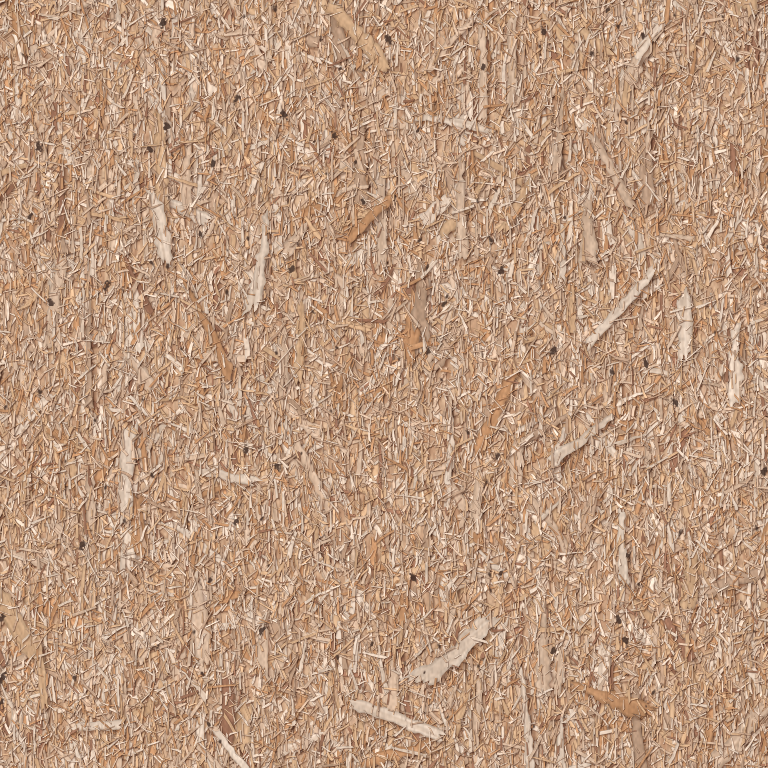
Reproduce this texture procedurally as a WebGL 2 fragment shader.

```glsl
#version 300 es
precision highp float;
// Pressed wood-strand board: layered, mostly upright chips with grain, shadows and dark specks.

#define LAYERS 12
#define EXPOSURE 1.09
#define GRAIN_CONTRAST 0.22
#define SHADOW_STRENGTH 0.42
#define EDGE_DARKENING 0.13
#define TONE_JITTER 0.16
#define ANGLE_SPREAD 1.5
#define SPECK_CELL 0.034
#define SPECK_CHANCE 0.2
#define FIBRE_CONTRAST 0.13

uniform vec2 u_resolution;
out vec4 fragColor;

// Per layer, bottom to top: cell size, half width relative to the cell, density.
const vec3 STRATA[LAYERS] = vec3[LAYERS](
    vec3(0.045, 0.20, 1.00), vec3(0.030, 0.20, 1.00), vec3(0.018, 0.20, 1.00),
    vec3(0.050, 0.16, 0.60), vec3(0.020, 0.15, 0.90), vec3(0.012, 0.16, 0.90),
    vec3(0.075, 0.16, 0.40), vec3(0.030, 0.13, 0.55), vec3(0.014, 0.14, 0.80),
    vec3(0.090, 0.15, 0.17), vec3(0.022, 0.10, 0.40), vec3(0.010, 0.13, 0.55));

// Four random values in 0..1 for a cell, layer and stream.
vec4 hash4(ivec2 cell, int layer, int stream) {
    uvec4 v = uvec4(uvec2(cell), uint(layer), uint(stream));
    v = v * 1664525u + 1013904223u;
    v += v.yzxy * v.wxyz;
    v ^= v >> 16u;
    v += v.yzxy * v.wxyz;
    return vec4(v >> 8u) / 16777216.0;
}

float valueNoise(vec2 p) {
    ivec2 c = ivec2(floor(p));
    vec2 f = fract(p);
    f = f * f * (3.0 - 2.0 * f);
    float low = mix(hash4(c, 91, 0).x, hash4(c + ivec2(1, 0), 91, 0).x, f.x);
    float high = mix(hash4(c + ivec2(0, 1), 91, 0).x, hash4(c + ivec2(1, 1), 91, 0).x, f.x);
    return mix(low, high, f.y);
}

vec3 woodTone(float pick) {
    if (pick < 0.28) return vec3(0.81, 0.69, 0.59);
    if (pick < 0.53) return vec3(0.86, 0.77, 0.69);
    if (pick < 0.73) return vec3(0.80, 0.65, 0.51);
    if (pick < 0.86) return vec3(0.73, 0.60, 0.50);
    if (pick < 0.97) return vec3(0.74, 0.55, 0.40);
    return vec3(0.60, 0.43, 0.34);
}

// Signed distance to a bent, tapered strip with slanted ends.
float chipDistance(vec2 q, vec2 halfSize, vec4 shape) {
    float along = q.y / halfSize.y;
    q.x += (shape.x - 0.5) * halfSize.x * along * along;
    q.y += (shape.z - 0.5) * 2.4 * q.x;
    float width = halfSize.x * (1.0 - 0.7 * shape.y * smoothstep(-1.0, 1.0, along));
    vec2 d = abs(q) - vec2(width, halfSize.y);
    return max(d.x, d.y);
}

// Lays one chip and its shadow over the colour beneath.
vec3 layChip(vec3 under, vec2 p, ivec2 cell, int layer, float pixel) {
    vec3 stratum = STRATA[layer];
    vec4 place = hash4(cell, layer, 1);
    if (place.w > stratum.z) return under;
    vec4 look = hash4(cell, layer, 2);
    vec4 shape = hash4(cell, layer, 3);

    float turn = place.z * 2.0 - 1.0;
    float angle = ANGLE_SPREAD * turn * pow(abs(turn), stratum.x > 0.025 ? 2.0 : 1.0);
    mat2 spin = mat2(cos(angle), -sin(angle), sin(angle), cos(angle));
    vec2 halfSize = stratum.x * vec2(stratum.y * mix(0.35, 1.0, look.x), mix(0.35, 0.85, look.y));
    vec2 q = spin * (p - (vec2(cell) + place.xy) * stratum.x);
    float reach = 0.07 * stratum.x + 0.002;
    if (any(greaterThan(abs(q), halfSize + halfSize.x + reach))) return under;

    // Splintered outline
    vec2 seed = shape.xy * 500.0;
    vec2 ragged = q;
    ragged.x += (valueNoise(q * vec2(60.0, 130.0) + seed) - 0.5) * halfSize.x * 0.6;
    ragged.y += (valueNoise(vec2(q.x * 350.0, 0.0) + seed) - 0.5) * halfSize.x * 2.0;
    float d = chipDistance(ragged, halfSize, shape);

    // Shadow falling to the lower right
    float blur = 0.05 * stratum.x + 0.0006;
    float shadowDistance = chipDistance(ragged - spin * vec2(0.6, -0.6) * blur, halfSize, shape);
    float shade = SHADOW_STRENGTH * (1.0 - smoothstep(-blur, blur, shadowDistance));
    under *= 1.0 - shade * vec3(0.82, 1.0, 1.08);

    // Tone, lengthwise grain and worn rim
    float grain = valueNoise(q * vec2(340.0, 22.0) + seed) * 0.65
                + valueNoise(q * vec2(150.0, 9.0) + seed.yx) * 0.35 - 0.5;
    vec3 wood = woodTone(look.z) * (1.0 + TONE_JITTER * (look.w - 0.5));
    wood *= 1.0 + GRAIN_CONTRAST * grain * vec3(0.8, 1.0, 1.2);
    wood *= 1.0 - EDGE_DARKENING * smoothstep(-0.4 * halfSize.x, 0.0, d);
    return mix(under, wood, 1.0 - smoothstep(-0.6 * pixel, 0.6 * pixel, d));
}

// Small irregular dark bark fragments.
vec3 addSpecks(vec3 color, vec2 p, float pixel) {
    ivec2 home = ivec2(floor(p / SPECK_CELL));
    for (int k = 0; k < 9; k++) {
        ivec2 cell = home + ivec2(k % 3, k / 3) - 1;
        vec4 r = hash4(cell, 40, 1);
        if (r.z > SPECK_CHANCE) continue;
        vec2 q = p - (vec2(cell) + r.xy) * SPECK_CELL;
        q.x += (r.x - 0.5) * q.y;
        float radius = mix(0.0009, 0.0042, r.w * r.w);
        float d = length(q * vec2(1.0, 0.65)) - radius * (0.4 + valueNoise(p * 380.0));
        color = mix(color, vec3(0.27, 0.20, 0.17), 0.85 * (1.0 - smoothstep(-pixel, pixel, d)));
    }
    return color;
}

void main() {
    vec2 p = gl_FragCoord.xy / u_resolution.y;
    float pixel = 1.0 / u_resolution.y;
    vec3 color = mix(vec3(0.66, 0.50, 0.39), vec3(0.81, 0.68, 0.56), valueNoise(p * vec2(260.0, 90.0)));
    for (int layer = 0; layer < LAYERS; layer++) {
        ivec2 home = ivec2(floor(p / STRATA[layer].x));
        for (int k = 0; k < 9; k++)
            color = layChip(color, p, home + ivec2(k % 3, k / 3) - 1, layer, pixel);
    }
    // Fine fibres across the whole surface
    float fibre = valueNoise(p * vec2(430.0, 240.0)) - 0.5;
    color *= 1.0 + FIBRE_CONTRAST * fibre;
    fragColor = vec4(addSpecks(color * EXPOSURE, p, pixel), 1.0);
}
```
